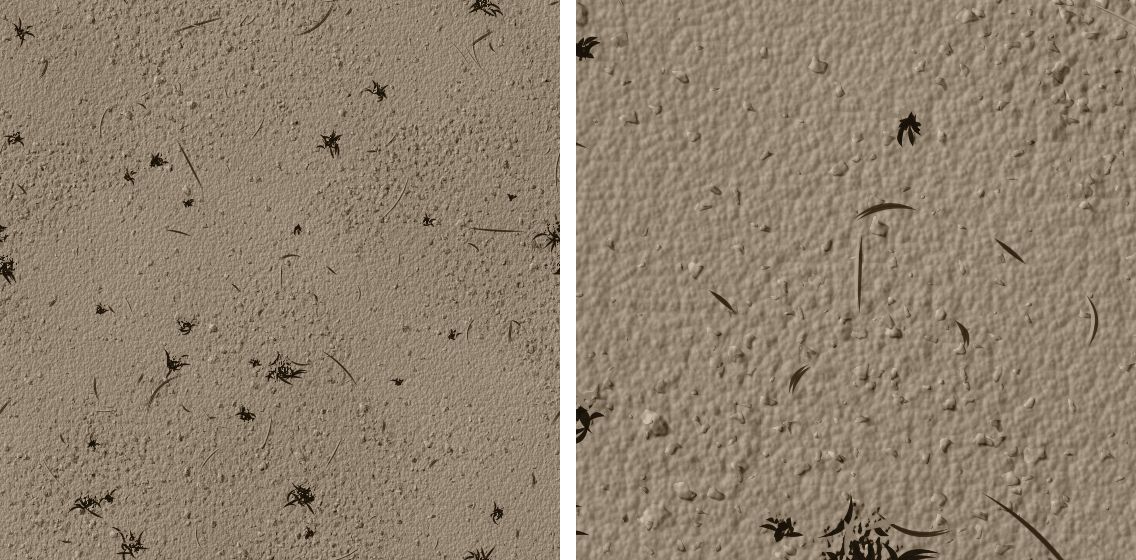
Left: the whole. Right: its middle third, enlarged.
A WebGL 2 fragment shader for this texture:

```glsl
#version 300 es
precision highp float;
// Dry sandy ground seen from above: cellular grain lit from the left, small
// clods and crevices, thin bent twigs and dark withered tufts.
// Everything is summed into one tone, which is then tinted as warm soil.
#define LIGHT vec2(-0.87, 0.5)
#define SOIL_TONE 0.574
#define MOTTLE 0.017
#define GRAIN 0.175
#define CLOD_RELIEF 0.26
#define TWIGS 74
#define TWIG_HALF_LENGTH 0.05
#define TWIG_WIDTH 0.0012
#define TUFTS 28
#define TUFT_REACH 0.05
#define BLADES 17
#define SHADOW_TONE 0.09
uniform vec2 u_resolution;
out vec4 fragColor;
float pixel; // size of one pixel in canvas units

vec2 hash2(vec2 p) {
    vec3 q = fract(p.xyx * vec3(0.1031, 0.1030, 0.0973));
    q += dot(q, q.yzx + 33.33);
    return fract((q.xx + q.yz) * q.zy);
}
// Distance to the nearest scattered cell point
float cellular(vec2 p) {
    float nearest = 4.0;
    for (int i = 0; i < 9; i++) {
        vec2 id = floor(p) + vec2(i % 3 - 1, i / 3 - 1);
        vec2 d = id + hash2(id) - p;
        nearest = min(nearest, dot(d, d));
    }
    return sqrt(nearest);
}
// Slope of the cellular height towards the light
float relief(vec2 p) { return cellular(p + 0.35 * LIGHT) - cellular(p); }

// Broad uneven patches from layered sines, about -1 to 1
float patches(vec2 p) {
    float a = sin(7.0 * p.x + 2.0 * sin(5.0 * p.y + 1.0));
    float b = sin(11.0 * p.y - 4.0 * p.x + 2.0 * sin(9.0 * p.x));
    float c = sin(23.0 * p.x + 17.0 * p.y + 2.0 * sin(19.0 * p.y));
    return 0.4 * a + 0.35 * b + 0.25 * c;
}
// Lumpy domes with a lit side and a shadow on the far side
float clods(vec2 p, float freq, float amount) {
    vec2 q = p * freq;
    float shade = 0.0;
    for (int i = 0; i < 9; i++) {
        vec2 id = floor(q) + vec2(i % 3 - 1, i / 3 - 1);
        vec2 place = hash2(id + freq), kind = hash2(id + freq + 71.0);
        if (kind.y > amount) continue;
        vec2 d = q - id - 0.2 - 0.6 * place;
        float r = 0.1 + 0.25 * kind.x * kind.x, turn = atan(d.y, d.x + 1e-5);
        float lump = r * (1.0 + 0.25 * sin(2.0 * turn + 40.0 * place.x) + 0.15 * sin(5.0 * turn + 60.0 * place.y));
        float edge = max(0.1 * r, 0.6 * freq * pixel);
        float body = 1.0 - smoothstep(-edge, edge, length(d) - lump);
        float shadow = 1.0 - smoothstep(-0.2 * r, 0.2 * r + edge, length(d + 0.6 * r * LIGHT) - lump);
        float lit = 0.08 + 0.6 * clamp(dot(d, LIGHT) / r, -1.0, 1.0);
        shade += mix(-0.9 * shadow, lit, body);
    }
    return shade;
}
// Coverage of a tapered, bent stroke centred on the origin
float stroke(vec2 d, float angle, float halfLength, float bend, float width) {
    vec2 dir = vec2(cos(angle), sin(angle));
    float x = dot(d, dir) / halfLength, arch = 1.0 - x * x;
    float y = dot(d, vec2(-dir.y, dir.x)) - bend * halfLength * (arch - 0.5);
    float dist = max(abs(y) - width * arch, (abs(x) - 1.0) * halfLength);
    return 1.0 - smoothstep(-0.7 * pixel, 0.7 * pixel, dist);
}
// Offset from an evenly spread, jittered spot, wrapped at the canvas border
vec2 fromSpot(vec2 p, float n, float seed) {
    return fract(p - n * vec2(0.7549, 0.5698) - 0.3 * hash2(vec2(n, seed)) + 0.5) - 0.5;
}
// Twigs: pale or dark, each with a thin shadow
float addTwigs(float tone, vec2 p) {
    for (float n = 0.0; n < float(TWIGS); n++) {
        vec2 d = fromSpot(p, n, 3.0), h = hash2(vec2(n, 17.0)), k = hash2(vec2(n, 29.0));
        if (length(d) > 1.3 * TWIG_HALF_LENGTH) continue;
        float halfLength = TWIG_HALF_LENGTH * mix(0.16, 1.0, h.x * h.x * h.x);
        float angle = 6.283 * k.x, bend = 0.7 * (k.y - 0.5);
        float shadow = stroke(d + 0.0022 * LIGHT, angle, halfLength, bend, TWIG_WIDTH);
        tone = mix(tone, 0.15, 0.8 * shadow);
        tone = mix(tone, h.y < 0.5 ? 0.18 : 0.7, 0.85 * stroke(d, angle, halfLength, bend, TWIG_WIDTH));
    }
    return tone;
}
// Tufts: a broken dark core with thin blades spreading from it
float addTufts(float tone, vec2 p, float grain) {
    for (float n = 0.0; n < float(TUFTS); n++) {
        vec2 d = fromSpot(p, n + 0.5, 47.0), size = hash2(vec2(n, 53.0));
        float reach = TUFT_REACH * mix(0.25, 1.0, size.x * size.x);
        if (length(d) > 1.6 * reach) continue;
        float core = 1.0 - smoothstep(0.12, 0.3, length(d) / reach + 0.6 * grain);
        tone = mix(tone, SHADOW_TONE, 0.9 * core);
        for (float j = 0.0; j < float(BLADES); j++) {
            vec2 h = hash2(vec2(n, j + 61.0)), k = hash2(vec2(n + 40.0, j + 83.0));
            float angle = 6.283 * h.x, halfLength = reach * mix(0.12, 0.5, h.y);
            vec2 middle = 0.9 * reach * (k - 0.5) + 0.8 * halfLength * vec2(cos(angle), sin(angle));
            float blade = stroke(d - middle, angle, halfLength, k.x - 0.5, 0.0012 + 0.018 * reach);
            tone = mix(tone, k.y > 0.78 ? 0.55 : SHADOW_TONE, 0.93 * blade);
        }
    }
    return tone;
}
void main() {
    pixel = 1.0 / min(u_resolution.x, u_resolution.y);
    vec2 p = gl_FragCoord.xy * pixel;
    // Ground: patches, grain, crevices and clods
    float rough = smoothstep(-0.5, 0.7, patches(p.yx + 0.37));
    float crumb = relief(p * vec2(88.0, 62.0) + 5.0);
    float grain = relief(p * vec2(165.0, 135.0)) + relief(p * vec2(270.0, 235.0) + 9.0) + 0.4 * crumb;
    float tone = SOIL_TONE + MOTTLE * patches(p) + GRAIN * grain;
    tone -= 0.13 * smoothstep(0.2, 0.34, -crumb) * rough;
    vec2 warped = p + 0.0015 * sin(310.0 * p.yx + 3.0 * sin(190.0 * p));
    tone += CLOD_RELIEF * (clods(warped, 95.0, 0.12 + 0.38 * rough) + clods(warped, 52.0, 0.04 + 0.16 * rough));
    tone = clamp(addTufts(addTwigs(tone, p), p, grain), 0.06, 0.8);
    // Warm tint, fading out towards black
    fragColor = vec4(tone - vec3(0.0, 0.055, 0.13) * min(1.0, 4.5 * tone), 1.0);
}
```
